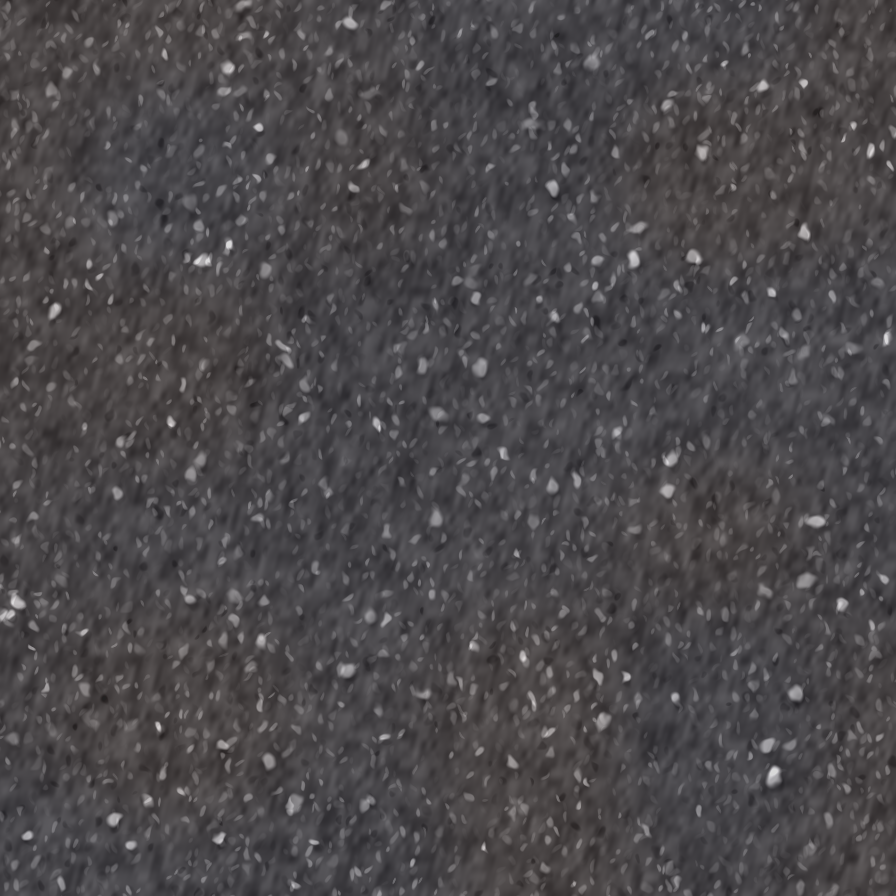
This texture is drawn by a Shadertoy shader. Its source:

```glsl
// Dark speckled asphalt: a charcoal ground of fine, steeply slanted streaks,
// overlaid with three sizes of soft pale mineral flakes and small dark pits.
// Streaks are stretched value noise; flakes are warped ellipses on jittered grids.

const float GROUND = 0.273;
const vec3 WARM_TINT = vec3(0.013, -0.006, -0.006);
const vec3 COOL_TINT = vec3(-0.001, -0.006, 0.010);

float hash(vec2 p, float seed) {
    return fract(sin(dot(p, vec2(127.1, 311.7)) + seed * 74.7) * 43758.5453);
}

float valueNoise(vec2 p, float seed) {
    vec2 cell = floor(p);
    vec2 f = fract(p);
    f = f * f * (3.0 - 2.0 * f);
    float low = mix(hash(cell, seed), hash(cell + vec2(1, 0), seed), f.x);
    float high = mix(hash(cell + vec2(0, 1), seed), hash(cell + vec2(1, 1), seed), f.x);
    return mix(low, high, f.y);
}

vec2 rotate(vec2 p, float angle) {
    float c = cos(angle);
    float s = sin(angle);
    return vec2(c * p.x - s * p.y, s * p.x + c * p.y);
}

// Strongest flake at p: one jittered, tilted ellipse in a share of the cells.
// radii are in cell units; power skews the flakes towards faint ones.
float flakes(vec2 p, float density, vec2 radii, float spread, float power, float seed) {
    vec2 home = floor(p);
    float strongest = 0.0;
    for (int y = -1; y <= 1; y++) {
        for (int x = -1; x <= 1; x++) {
            vec2 cell = home + vec2(x, y);
            if (hash(cell, seed) > density) continue;
            vec2 jitter = vec2(hash(cell, seed + 1.0), hash(cell, seed + 2.0));
            float tilt = (hash(cell, seed + 3.0) - 0.4) * spread;
            vec2 size = radii * mix(0.7, 1.35, hash(cell, seed + 4.0));
            vec2 local = rotate(p - cell - 0.1 - 0.8 * jitter, tilt);
            float shape = 1.0 - smoothstep(0.5, 1.3, length(local / size));
            float strength = pow(hash(cell, seed + 5.0), power);
            strongest = max(strongest, shape * strength);
        }
    }
    return strongest;
}

// Fine slanted grain of the ground, centred on zero
float streaks(vec2 p) {
    vec2 slanted = vec2(p.x - 0.25 * p.y, p.y);
    float coarse = valueNoise(slanted * vec2(85.0, 50.0), 1.0) - 0.5;
    float fine = valueNoise(slanted * vec2(165.0, 95.0), 2.0) - 0.5;
    return 0.10 * coarse + 0.10 * fine;
}

void mainImage(out vec4 fragColor, in vec2 fragCoord) {
    vec2 uv = fragCoord / iResolution.y;

    // Broad patches vary tone, tint and how many flakes show
    float patchTone = valueNoise(uv * 7.0, 3.0);
    float patchTint = valueNoise(uv * 5.0, 4.0);
    float clumping = mix(0.65, 1.3, valueNoise(uv * 11.0, 5.0));

    // Uneven outlines for the flakes
    vec2 wobble = vec2(valueNoise(uv * 110.0, 6.0), valueNoise(uv * 110.0, 7.0)) - 0.5;
    vec2 p = uv + 0.006 * wobble;

    float tone = GROUND + streaks(uv) + 0.02 * (patchTone - 0.5);

    // Dark pits, and shade beside the largest flakes
    tone -= 0.08 * flakes(p * 58.0, 0.25, vec2(0.20, 0.32), 1.6, 1.0, 20.0);
    vec2 shadeOffset = vec2(-0.003, 0.007);
    tone -= 0.06 * flakes((p + shadeOffset) * 25.0, 0.20, vec2(0.14, 0.20), 2.6, 0.8, 50.0);

    // Pale flakes from fine slivers to sparse bright chips
    tone += 0.21 * clumping * flakes(p * 88.0, 0.5, vec2(0.23, 0.46), 1.5, 1.8, 30.0);
    tone += 0.36 * clumping * flakes(p * 46.0, 0.3, vec2(0.17, 0.29), 1.8, 2.0, 40.0);
    tone += 0.46 * flakes(p * 25.0, 0.20, vec2(0.14, 0.20), 2.6, 0.8, 50.0);

    vec3 tint = mix(COOL_TINT, WARM_TINT, smoothstep(0.2, 0.8, patchTint));
    fragColor = vec4(clamp(vec3(tone) + tint, 0.13, 0.85), 1.0);
}
```
